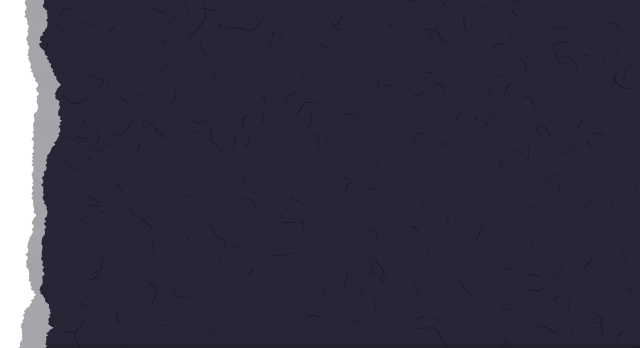
Give the GLSL for this texture, as a Shadertoy shader.

```glsl
// A dark navy sheet of fibrous paper with a torn grey rim on a white ground.
// Both torn edges are height profiles roughened by noise; the fibres are
// bent, wavy strokes scattered over jittered grids of several scales.

const float UNIT = 1.0 / 416.0;   // profile values are in 1/416 of the height
const int KNOTS = 27;
const vec3 WHITE = vec3(1.0);
const vec3 RIM   = vec3(0.645, 0.64, 0.66);
const vec3 NAVY  = vec3(0.153, 0.149, 0.216);
const vec3 INK   = vec3(0.075, 0.075, 0.14);
const vec3 RUST  = vec3(0.155, 0.095, 0.125);

// Broad outlines of the tear, sampled evenly from top to bottom
const float RIM_PROFILE[KNOTS] = float[KNOTS](
    30., 31., 34., 32., 33., 38., 42., 45., 44., 41., 40., 40., 39., 38.,
    39., 40., 41., 40., 34., 30., 33., 35., 42., 32., 26., 25., 25.);
const float SHEET_PROFILE[KNOTS] = float[KNOTS](
    52., 57., 55., 49., 54., 61., 69., 67., 70., 72., 71., 62., 56., 52.,
    51., 51., 57., 54., 51., 50., 52., 50., 52., 57., 60., 57., 55.);

float hash(vec2 p) {
    vec3 q = fract(vec3(p.xyx) * 0.1031);
    q += dot(q, q.yzx + 33.33);
    return fract((q.x + q.y) * q.z);
}

float noise(float x, float seed) {
    float i = floor(x);
    return mix(hash(vec2(i, seed)), hash(vec2(i + 1.0, seed)), fract(x));
}

float profileAt(float profile[KNOTS], float depth) {
    float t = clamp(depth, 0.0, 0.9999) * float(KNOTS - 1);
    int i = int(t);
    return mix(profile[i], profile[i + 1], fract(t));
}

// Fine teeth along a torn edge
float teeth(float depth, float seed) {
    return 3.0 * (noise(depth * 58.0, seed) - 0.5)
         + 3.4 * (noise(depth * 190.0, seed + 7.0) - 0.5);
}

// Single sharp tip or notch
float tip(float depth, float center, float width) {
    return max(0.0, 1.0 - abs(depth - center) / width);
}

// Coverage of a bent stroke lying along the local x axis
float stroke(vec2 q, float halfLength, float bend, float wave, float px) {
    float s = q.x / halfLength;
    float curve = halfLength * (bend * (s * s - 0.4) + wave * sin(s * 5.0));
    float slope = 2.0 * bend * s + 5.0 * wave * cos(s * 5.0);
    float across = abs(q.y - curve) / sqrt(1.0 + slope * slope);
    float along = max(abs(q.x) - halfLength, 0.0);
    float width = 0.0014 * (1.0 - 0.5 * min(s * s, 1.0));
    float d = length(vec2(across, along));
    return clamp((width - d) / px + 0.5, 0.0, 1.0) * min(1.0, 2.4 * width / px);
}

// One grid of fibres laid over the given colour
vec3 addFibres(vec3 color, vec2 p, float cell, float density, float seed, float px) {
    vec2 home = floor(p / cell);
    for (int j = -1; j <= 1; j++)
    for (int i = -1; i <= 1; i++) {
        vec2 id = home + vec2(i, j);
        vec2 key = id + seed;
        if (hash(key + 3.1) > density) continue;
        vec2 center = (id + vec2(hash(key + 11.7), hash(key + 23.3))) * cell;
        float angle = 6.2832 * hash(key + 37.9);
        float c = cos(angle), s = sin(angle);
        vec2 q = mat2(c, -s, s, c) * (p - center);
        float halfLength = cell * mix(0.12, 0.43, hash(key + 41.3));
        float bend = 1.1 * (hash(key + 53.1) - 0.5);
        float wave = 0.2 * (hash(key + 67.7) - 0.5);
        float cover = stroke(q, halfLength, bend, wave, px);
        float strength = mix(0.2, 0.85, hash(key + 71.9));
        float rusty = step(0.78, hash(key + 83.3)) * step(center.y, 0.5);
        color = mix(color, mix(INK, RUST, rusty), cover * strength);
    }
    return color;
}

void mainImage(out vec4 fragColor, in vec2 fragCoord) {
    float px = 1.0 / iResolution.y;
    vec2 p = fragCoord * px;

    // Sheet with fibres and a darker bottom lip
    vec3 sheet = NAVY;
    sheet = addFibres(sheet, p, 0.135, 0.45, 100.0, px);
    sheet = addFibres(sheet, p, 0.085, 0.36, 200.0, px);
    sheet = addFibres(sheet, p, 0.058, 0.34, 300.0, px);
    sheet *= mix(0.86, 1.0, smoothstep(0.008, 0.012, p.y));

    // Torn edges, averaged over sub-rows for smooth teeth
    float rimCover = 0.0, sheetCover = 0.0;
    for (int k = 0; k < 4; k++) {
        float depth = 1.0 - p.y + (float(k) - 1.5) * 0.25 * px;
        float rimX = profileAt(RIM_PROFILE, depth) + teeth(depth, 5.0);
        float sheetX = profileAt(SHEET_PROFILE, depth) + teeth(depth, 19.0);
        sheetX += 6.0 * tip(depth, 0.243, 0.012) + 5.0 * tip(depth, 0.942, 0.011);
        sheetX -= 4.0 * tip(depth, 0.132, 0.014) + 5.0 * tip(depth, 0.834, 0.015);
        rimCover += 0.25 * clamp((p.x - rimX * UNIT) / px + 0.5, 0.0, 1.0);
        sheetCover += 0.25 * clamp((p.x - sheetX * UNIT) / px + 0.5, 0.0, 1.0);
    }

    vec3 rim = RIM * (1.0 + 0.03 * (noise(p.y * 30.0, 2.0) - 0.5));
    vec3 color = mix(WHITE, rim, rimCover);
    fragColor = vec4(mix(color, sheet, sheetCover), 1.0);
}
```
